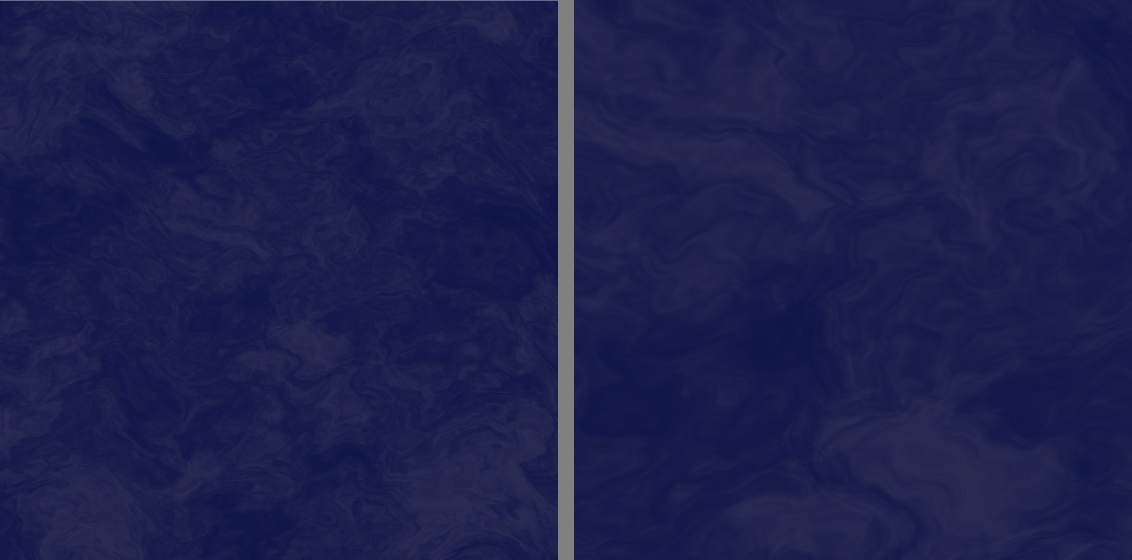
Left: the whole. Right: its middle third, enlarged.
Give the GLSL for this texture, as a Shadertoy shader.

```glsl
// Crumpled navy sheet: soft lighter patches, dark creases and fine fibres.
// Layered sines bend the plane, summed gradient noise lays out the patches,
// and folded noise, warped again at each octave, adds the wrinkles.

const vec3 DEEP_NAVY = vec3(0.064, 0.084, 0.284);
const vec3 DUSTY_NAVY = vec3(0.158, 0.168, 0.320);
const vec3 EDGE_LIGHT = vec3(0.42, 0.46, 0.58);
const float TAU = 6.2831853;

// Random unit vector for a lattice cell
vec2 cellDirection(vec2 cell) {
    vec3 h = fract(cell.xyx * vec3(0.1031, 0.1030, 0.0973));
    h += dot(h, h.yzx + 33.33);
    float angle = TAU * fract((h.x + h.y) * h.z);
    return vec2(cos(angle), sin(angle));
}

float cornerSlope(vec2 cell, vec2 local, vec2 corner) {
    return dot(cellDirection(cell + corner), local - corner);
}

float gradientNoise(vec2 p) {
    vec2 cell = floor(p);
    vec2 f = fract(p);
    vec2 blend = f * f * f * (f * (f * 6.0 - 15.0) + 10.0);
    float low = mix(cornerSlope(cell, f, vec2(0, 0)), cornerSlope(cell, f, vec2(1, 0)), blend.x);
    float high = mix(cornerSlope(cell, f, vec2(0, 1)), cornerSlope(cell, f, vec2(1, 1)), blend.x);
    return mix(low, high, blend.y);
}

// Smooth signed sum for patches
float layeredNoise(vec2 p, int octaves, float gain) {
    float sum = 0.0;
    float weight = 1.0;
    for (int i = 0; i < octaves; i++) {
        sum += weight * gradientNoise(p);
        p = p * 2.03 + vec2(17.3, 41.7);
        weight *= gain;
    }
    return sum;
}

// Folded sum: each octave drags the next one, which draws out the fibres
float wrinkles(vec2 p, int octaves, float gain, float drag) {
    float sum = 0.0;
    float weight = 1.0;
    for (int i = 0; i < octaves; i++) {
        float n = gradientNoise(p);
        sum += weight * sqrt(n * n + 0.002);
        p += drag * vec2(n, -0.7 * n);
        p = p * 1.97 + vec2(31.9, 11.3);
        weight *= gain;
    }
    return sum;
}

// Gentle layered sines that keep the creases from running straight
vec2 bend(vec2 p, float amount) {
    for (int i = 1; i <= 3; i++) {
        float k = float(i);
        p += amount / k * sin(p.yx * k * vec2(7.0, 9.0) + vec2(1.7, 4.1) * k);
    }
    return p;
}

float sheetTone(vec2 p) {
    vec2 bent = bend(p, 0.025);
    vec2 stretched = bent * vec2(1.0, 1.4);
    vec2 pull = vec2(layeredNoise(stretched * 6.0 + 5.2, 4, 0.55),
                     layeredNoise(stretched * 6.0 + 61.8, 4, 0.55));

    float patches = layeredNoise(stretched * 3.2 + 0.45 * pull, 5, 0.6);
    float folds = wrinkles(stretched * 8.0 + 0.9 * pull, 5, 0.72, 0.6) - 0.58;
    float fibres = layeredNoise(stretched * 60.0 + 5.0 * pull, 2, 0.7);

    float tone = 0.45 + 0.50 * patches + 0.62 * folds;
    float raised = smoothstep(0.0, 0.6, tone);
    return smoothstep(-0.06, 1.06, tone + 0.22 * raised * fibres);
}

void mainImage(out vec4 fragColor, in vec2 fragCoord) {
    vec2 p = fragCoord / iResolution.y;
    vec3 color = mix(DEEP_NAVY, DUSTY_NAVY, sheetTone(p));

    // Thin pale rim along the top
    float rim = smoothstep(0.9975, 0.9995, p.y);
    fragColor = vec4(mix(color, EDGE_LIGHT, rim), 1.0);
}
```
